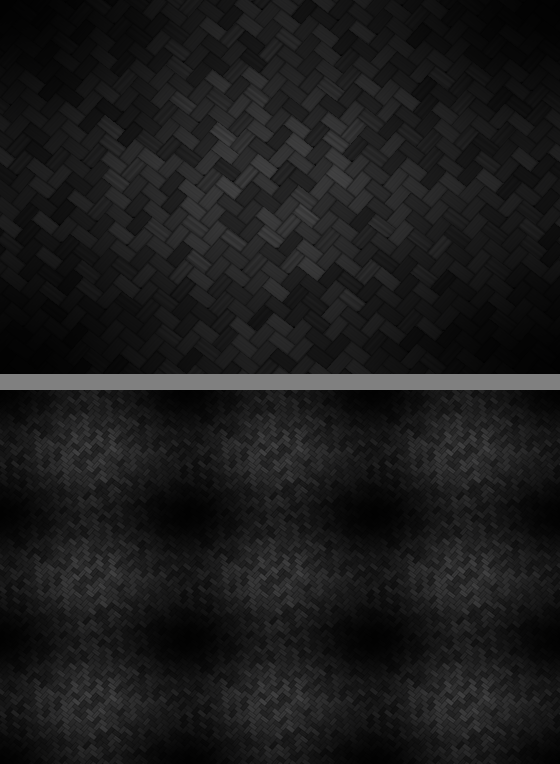
Top: one tile. Bottom: repeated 3 by 3.
A WebGL 2 fragment shader for this texture:

```glsl
#version 300 es
precision highp float;
// Dark woven bamboo: a tilted two-over-two twill lit softly from the middle.
uniform vec2 u_resolution;
out vec4 outColor;

// Weave steps (across zigzags, up rows) per canvas width and per height.
// A zigzag is 4 steps wide and a row 2 steps high; the rest is the tilt.
const vec2 STEPS_PER_WIDTH = vec2(60.0, -6.0);
const vec2 STEPS_PER_HEIGHT = vec2(4.0, 42.0);
const vec3 STRIP_COLOR = vec3(0.224, 0.224, 0.226);
const float TONE_MIN = 0.56;                 // darkest strip
const float TONE_MAX = 1.14;                 // lightest strip
const float FALLING_GAIN = 1.06;             // strips that fall to the right
const float RISING_GAIN = 0.92;              // strips that rise to the right
const float GAP_WIDTH = 0.04;                // in strip widths
const float GAP_DARKNESS = 0.32;
const float GRAIN = 0.026;
const float SPLIT_SHARE = 0.25;              // share of frayed strips
const float SPLIT_DEPTH = 0.09;
const float HOLE_SHARE = 0.12;
const float HOLE_RADIUS = 0.16;
const vec2 FALLOFF = vec2(0.51, 0.44);       // dimming toward the edges
const float PI = 3.14159265;

float hash(vec2 p, float seed) {
  vec3 q = fract(vec3(p.xyx + seed * 7.31) * vec3(0.1031, 0.1030, 0.0973));
  q += dot(q, q.yzx + 33.33);
  return fract((q.x + q.y) * q.z);
}

// Folds a strip index back into one canvas, so that both borders join.
vec2 wrapIndex(vec2 index) {
  mat2 steps = mat2(STEPS_PER_WIDTH, STEPS_PER_HEIGHT);
  vec2 canvas = floor(inverse(steps) * index + 0.0001);
  return round(index - steps * canvas);
}

// Finds the 2 x 1 strip under a point: xy = place along and across it.
vec2 weave(vec2 p, out vec2 id, out bool rising) {
  vec2 cell = floor(p), f = p - cell;
  float k = floor(mod(cell.x - cell.y + 0.5, 4.0));
  rising = k < 2.0;
  vec2 back = rising ? vec2(k, 0.0) : vec2(0.0, 3.0 - k);
  vec2 anchor = cell - back;
  vec2 local = f + back;
  id = wrapIndex(vec2(anchor.x - anchor.y, anchor.x + anchor.y));
  return rising ? local : local.yx;
}

// Fine fibres, plus stronger streaks on frayed strips.
float fibres(vec2 q, vec2 id) {
  float phase = 2.0 * PI * hash(id, 3.0);
  float fine = sin(q.y * 23.0 + phase + 0.5 * sin(q.x * 2.0 + phase))
             + 0.7 * sin(q.y * 37.0 + q.x * 0.9 + phase * 2.0);
  float frayed = step(1.0 - SPLIT_SHARE, hash(id, 4.0));
  float streak = sin(q.y * 14.0 + q.x * 0.4 + phase * 3.0);
  return GRAIN * fine + frayed * SPLIT_DEPTH * (streak - 0.3);
}

void main() {
  vec2 uv = gl_FragCoord.xy / u_resolution;
  vec2 steps = uv.x * STEPS_PER_WIDTH + uv.y * STEPS_PER_HEIGHT;
  vec2 p = 0.5 * vec2(steps.y + steps.x, steps.y - steps.x);
  float pixel = length(STEPS_PER_HEIGHT) / (sqrt(2.0) * u_resolution.y);

  vec2 id;
  bool rising;
  vec2 q = weave(p, id, rising);

  // Strip tone and fibre
  float tone = mix(TONE_MIN, TONE_MAX, pow(hash(id, 1.0), 0.75));
  tone *= rising ? RISING_GAIN : FALLING_GAIN;
  tone *= 1.0 + fibres(q, id);

  // Gaps, uneven from strip to strip and slightly skewed
  float skew = (hash(id, 2.0) - 0.5) * 0.08 * (q.x - 1.0);
  float side = min(q.y + skew, 1.0 - q.y - skew);
  float end = min(q.x, 2.0 - q.x);
  float gapWidth = GAP_WIDTH * (0.4 + 1.4 * hash(id, 5.0));
  float gap = 1.0 - smoothstep(gapWidth - pixel * 0.7, gapWidth + pixel, min(side, end));
  tone *= 1.0 - GAP_DARKNESS * gap;

  // Shadow where the strip dives under its neighbour
  tone *= 1.0 - 0.10 * (1.0 - smoothstep(0.0, 0.3, end));

  // Small holes at some corners
  float hole = 1.0 - smoothstep(HOLE_RADIUS - pixel, HOLE_RADIUS + pixel, length(q));
  tone *= 1.0 - 0.6 * hole * step(1.0 - HOLE_SHARE, hash(id, 6.0));

  // Light that is periodic over the canvas
  vec2 c = cos(PI * uv);
  float light = 1.0 - dot(FALLOFF, c * c);
  outColor = vec4(STRIP_COLOR * tone * light, 1.0);
}
```
